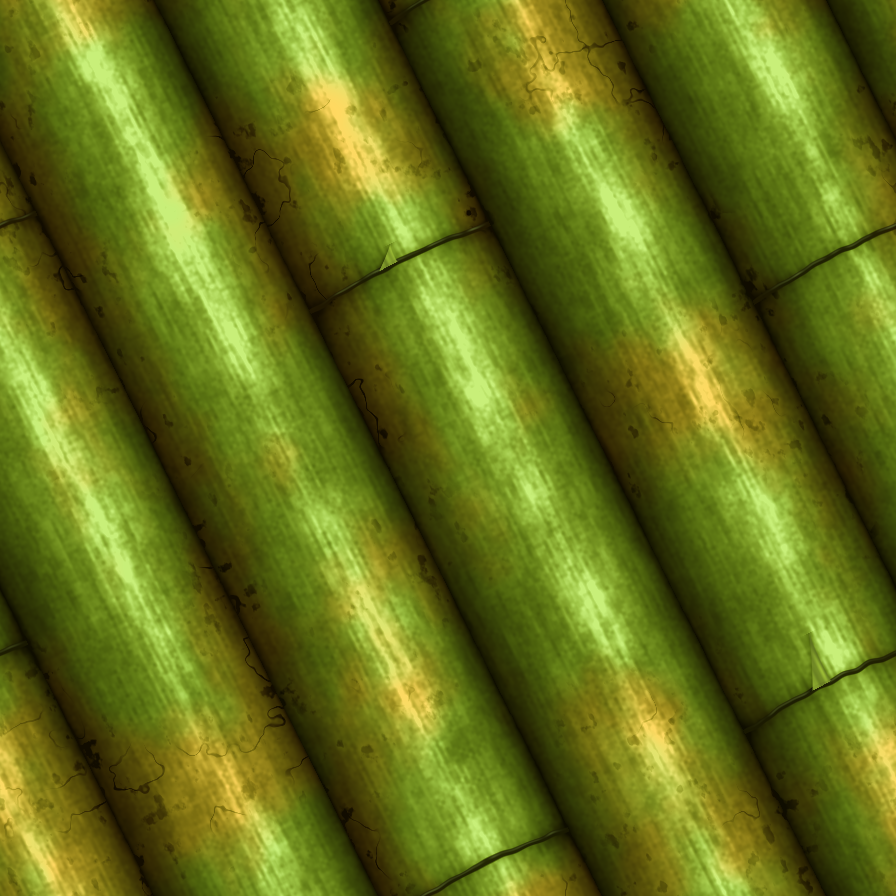
This texture is drawn by a Shadertoy shader. Its source:

```glsl
// Seamless wall of slanted green bamboo stalks: four across, two down.
// Each pixel maps to (across, along) stalk coordinates; a brightness value is
// built from roundness, joints and wear, then coloured through a ramp.

const float STALKS = 4.0;          // stalks across the canvas
const float SLANT = 0.5;           // sideways drift per unit of height
const float EDGE_OFFSET = 0.172;   // first stalk boundary on the top edge
const float PERIOD = 2.5;          // length along a stalk before it repeats
const vec2 JOINTS[2] = vec2[2](vec2(0.523, 1.758), vec2(0.243, 1.233));
const vec2 LEAVES[2] = vec2[2](vec2(0.024, 0.0), vec2(0.0, 0.066));
const float JOINT_BOW = 0.009;
const float JOINT_WIDTH = 0.0034;
const float SHINE_CENTER = 0.59;
const float SHINE_WIDTH = 0.12;
const vec3 BROWN_TINT = vec3(1.16, 0.93, 0.75);
const vec3 GREEN_TINT = vec3(0.90, 1.03, 0.95);
const vec3 RIM_COLOR = vec3(0.36, 0.42, 0.17);
const vec3 LEAF_COLOR = vec3(0.50, 0.60, 0.17);
const vec3 RAMP[8] = vec3[8](
    vec3(0.06, 0.05, 0.00), vec3(0.16, 0.15, 0.01),
    vec3(0.24, 0.26, 0.03), vec3(0.33, 0.37, 0.05),
    vec3(0.43, 0.48, 0.09), vec3(0.55, 0.60, 0.16),
    vec3(0.70, 0.76, 0.30), vec3(0.87, 0.91, 0.50));

float hash(vec2 p) {
    vec3 q = fract(vec3(p.xyx) * 0.1031);
    q += dot(q, q.yzx + 33.33);
    return fract((q.x + q.y) * q.z);
}

// Value noise on a stalk, repeating along it; freq.y is an even number.
float stalkNoise(vec2 st, float id, vec2 freq) {
    vec2 q = st * freq;
    vec2 cell = floor(q), f = fract(q);
    f = f * f * (3.0 - 2.0 * f);
    float rows = PERIOD * freq.y;
    float x = cell.x + 137.0 * id + freq.x;
    float y0 = mod(cell.y, rows), y1 = mod(cell.y + 1.0, rows);
    return mix(mix(hash(vec2(x, y0)), hash(vec2(x + 1.0, y0)), f.x),
               mix(hash(vec2(x, y1)), hash(vec2(x + 1.0, y1)), f.x), f.y);
}

float stalkFbm(vec2 st, float id, vec2 freq) {
    float sum = 0.0, weight = 0.53;
    for (int i = 0; i < 4; i++) {
        sum += weight * stalkNoise(st, id, freq);
        freq *= 2.0;
        weight *= 0.5;
    }
    return sum;
}

vec3 rampColor(float v) {
    float i = clamp(v * 5.0 + 1.0, 0.0, 6.999);
    return mix(RAMP[int(i)], RAMP[int(i) + 1], fract(i));
}

void mainImage(out vec4 fragColor, in vec2 fragCoord) {
    vec2 uv = fragCoord / iResolution.xy;
    float px = 1.0 / iResolution.y;
    float down = 1.0 - uv.y;

    // Stalk coordinates: s across, t along; odd and even stalks differ
    float u = (uv.x - SLANT * down - EDGE_OFFSET) * STALKS;
    float stalk = floor(u), s = fract(u);
    float id = mod(stalk, 2.0);
    float t = mod(SLANT * uv.x + down + floor(stalk * 0.5), PERIOD);
    vec2 st = vec2(s, t);

    // Wear layers
    float blotch = stalkFbm(st, id, vec2(3.0, 10.0));
    float stain = stalkFbm(st + vec2(9.0, 0.0), id, vec2(2.0, 6.0));
    float fibre = stalkNoise(st, id, vec2(58.0, 24.0)) - 0.5;
    float strand = stalkNoise(st, id, vec2(23.0, 6.0)) - 0.5;
    float grain = stalkNoise(st, id, vec2(52.0, 210.0)) - 0.5;
    float speck = stalkFbm(st, id, vec2(17.0, 50.0));

    // Rounded body with an off-centre shine
    float body = 0.62 * smoothstep(-0.03, 0.42, s) * smoothstep(1.03, 0.78, s);
    float off = (s - SHINE_CENTER + 0.04 * (stain - 0.5)) / SHINE_WIDTH;
    float shine = exp(-off * off) * (0.42 + 0.35 * (blotch - 0.5));
    float v = body + shine;
    v += (0.25 + v) * (0.36 * (blotch - 0.5) + 0.17 * fibre + 0.14 * strand
                       + 0.15 * grain + 0.20 * (speck - 0.5));
    v += 0.22 * shine * fibre;
    v -= 0.2 * exp(-s / 0.025) + 0.2 * exp((s - 1.0) / 0.018);

    // Dark specks and hairline cracks
    v -= 0.22 * smoothstep(0.65, 0.78, speck) * smoothstep(0.4, 0.6, stain);
    float vein = stalkFbm(st + vec2(5.0, 0.0), id, vec2(4.0, 14.0));
    float crack = smoothstep(0.014, 0.003, abs(vein - 0.5));
    v -= 0.26 * crack * smoothstep(0.60, 0.72, stain);

    // Joints: bowed dark groove, soft shading, pale lip and torn leaf
    float rim = 0.0, leaf = 0.0;
    float bow = JOINT_BOW * 4.0 * s * (1.0 - s);
    float ragged = 0.004 * (stalkNoise(st, id, vec2(14.0, 40.0)) - 0.5);
    for (int i = 0; i < 2; i++) {
        float joint = JOINTS[int(id)][i], height = LEAVES[int(id)][i];
        float d = mod(t - joint + bow + 0.5 * PERIOD, PERIOD) - 0.5 * PERIOD;
        float e = d + ragged;
        float groove = smoothstep(JOINT_WIDTH + px, JOINT_WIDTH - px, abs(e));
        v -= (0.22 + 0.2 * v) * exp(-abs(d) / (d < 0.0 ? 0.010 : 0.016));
        v = mix(v, -0.1, 0.9 * groove);
        rim += smoothstep(0.0012 + px, 0.0, abs(e + 0.0015)) * (0.5 + strand);
        if (height > 0.0) {
            float rise = clamp(-d / height, 0.0, 1.0);
            float side = (s - 0.45 - 0.06 * rise) / STALKS;
            float halfWidth = 0.013 * (1.0 - rise) * (1.0 - 0.4 * rise);
            float inside = step(d, 0.0) * step(-d, height);
            leaf += inside * smoothstep(px, -px, abs(side) - halfWidth);
            v -= 0.3 * inside * exp(-abs(side + halfWidth) / 0.004);
        }
    }

    // Colour, patchy tint, joint details
    vec3 color = rampColor(v);
    color *= mix(GREEN_TINT, BROWN_TINT, smoothstep(0.38, 0.72, stain));
    color = mix(color, RIM_COLOR, 0.8 * rim * smoothstep(0.0, 0.3, body));
    color = mix(color, LEAF_COLOR * (1.0 + 0.5 * fibre), 0.85 * leaf);
    fragColor = vec4(clamp(color, 0.0, 1.0), 1.0);
}
```
